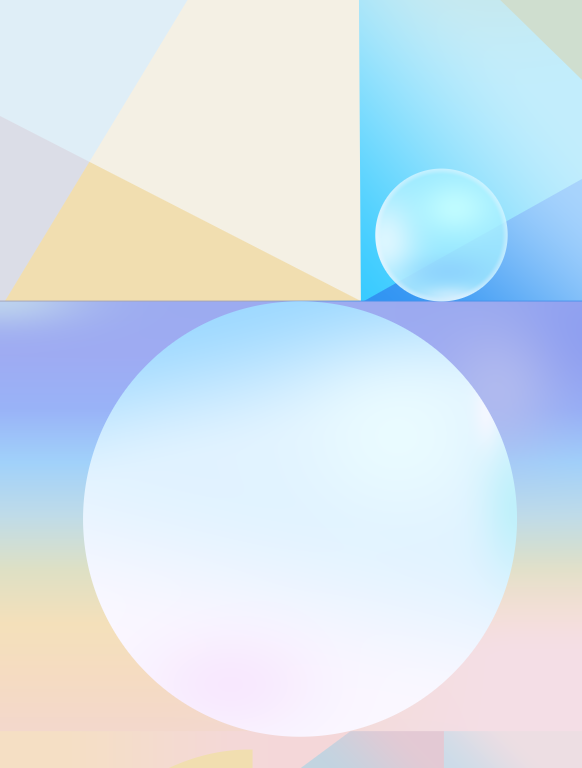
Write a Shadertoy shader that draws this background.

```glsl
// Pastel backdrop: angled paper planes above a soft sunset gradient with two glassy spheres.

// Layout, in canvas heights (the canvas is WIDTH wide and 1 high)
const float WIDTH = 0.7604;
const float HORIZON = 0.608;
const float FLOOR_TOP = 0.048;
const vec2 FOLD = vec2(0.4715, HORIZON);
const vec2 BIG_CENTER = vec2(0.392, 0.3242);
const float BIG_RADIUS = 0.2835;
const vec2 SMALL_CENTER = vec2(0.5768, 0.694);
const float SMALL_RADIUS = 0.0865;

// Paper planes
const vec3 ICE = vec3(0.875, 0.932, 0.968);
const vec3 CREAM = vec3(0.957, 0.941, 0.894);
const vec3 GREY = vec3(0.86, 0.867, 0.905);
const vec3 SAND = vec3(0.945, 0.872, 0.69);
const vec3 CYAN = vec3(0.20, 0.79, 1.0);
const vec3 PALE_CYAN = vec3(0.76, 0.93, 0.99);
const vec3 AZURE = vec3(0.19, 0.58, 0.95);
const vec3 PALE_AZURE = vec3(0.66, 0.83, 0.99);
const vec3 SAGE = vec3(0.81, 0.87, 0.81);

// Sunset and glass
const vec3 LAVENDER = vec3(0.71, 0.74, 0.93);
const vec3 ROSE = vec3(0.955, 0.87, 0.90);
const vec3 SKY = vec3(0.62, 0.85, 1.0);
const vec3 GLASS = vec3(0.88, 0.95, 1.0);
const vec3 PEARL = vec3(0.98, 0.97, 1.0);
const vec3 AQUA = vec3(0.72, 0.94, 0.98);
const vec3 BLUSH = vec3(0.97, 0.90, 0.995);
const int STOPS = 9;
const vec3 SUNSET[STOPS] = vec3[STOPS](
    vec3(0.61, 0.67, 0.94), vec3(0.62, 0.67, 0.95), vec3(0.60, 0.70, 0.97),
    vec3(0.63, 0.82, 0.98), vec3(0.75, 0.86, 0.91), vec3(0.87, 0.88, 0.77),
    vec3(0.957, 0.88, 0.73), vec3(0.96, 0.86, 0.76), vec3(0.953, 0.845, 0.80));

// Antialiased coverage of a signed distance, positive inside
float cover(float d) { return clamp(d * iResolution.y + 0.5, 0.0, 1.0); }

// Coverage of the half plane to the left of the line a -> b
float leftOf(vec2 p, vec2 a, vec2 b) {
    vec2 d = normalize(b - a);
    return cover(dot(p - a, vec2(-d.y, d.x)));
}

// Soft elliptical spot
float glow(vec2 p, vec2 center, vec2 size) {
    vec2 q = (p - center) / size;
    return exp(-dot(q, q));
}

vec3 paperPlanes(vec2 p) {
    float slope = leftOf(p, vec2(0.0065, HORIZON), vec2(0.245, 1.0));
    float above = leftOf(p, vec2(0.0, 0.849), FOLD);
    vec3 left = mix(mix(SAND, GREY, slope), mix(CREAM, ICE, slope), above);

    vec2 q = p - FOLD;
    vec3 right = mix(CYAN, PALE_CYAN, smoothstep(-0.05, 0.42, q.x * 0.9 + q.y * 0.75));
    right = mix(right, SAGE, 0.35 * glow(p, vec2(0.65, 1.04), vec2(0.17, 0.09)));
    vec3 blue = mix(AZURE, PALE_AZURE, smoothstep(0.0, 0.42, q.x * 0.9 + q.y));
    right = mix(blue, right, leftOf(p, FOLD + vec2(0.004, 0.0), vec2(WIDTH, 0.767)));
    right = mix(right, SAGE, leftOf(p, vec2(0.6536, 1.0), vec2(WIDTH, 0.896)));
    return mix(right, left, leftOf(p, FOLD, vec2(0.469, 1.0)));
}

vec3 sunset(vec2 p) {
    float t = clamp((HORIZON - p.y) / (HORIZON - FLOOR_TOP), 0.0, 1.0) * float(STOPS - 1);
    int i = min(int(t), STOPS - 2);
    vec3 col = mix(SUNSET[i], SUNSET[i + 1], t - float(i));
    col = mix(col, ROSE, smoothstep(0.2, 0.68, p.x) * smoothstep(0.30, 0.14, p.y));
    col = mix(col, vec3(0.77, 0.86, 0.93), 0.8 * glow(p, vec2(0.0, 0.61), vec2(0.11, 0.035)));
    col = mix(col, vec3(0.54, 0.61, 0.94), 0.8 * glow(p, vec2(0.76, 0.56), vec2(0.14, 0.09)));
    return mix(col, LAVENDER, 0.8 * glow(p, vec2(0.65, 0.49), vec2(0.075, 0.09)));
}

// Strip of folded shapes along the lower border
vec3 floorStrip(vec2 p) {
    vec3 col = mix(vec3(0.96, 0.875, 0.77), vec3(0.955, 0.845, 0.85), smoothstep(0.05, 0.36, p.x));
    float hill = 0.024 - 2.2 * pow(max(0.325 - p.x, 0.0), 2.0);
    col = mix(col, SAND, cover(hill - p.y) * cover(0.33 - p.x));
    vec3 facet = mix(vec3(0.76, 0.83, 0.88), vec3(0.89, 0.79, 0.83),
                     smoothstep(0.42, 0.58, p.x + p.y));
    col = mix(facet, col, leftOf(p, vec2(0.393, 0.0), vec2(0.458, FLOOR_TOP)));
    vec3 veil = mix(vec3(0.80, 0.86, 0.91), vec3(0.93, 0.87, 0.89),
                    smoothstep(0.58, 0.72, p.x + p.y));
    return mix(col, veil, cover(p.x - 0.58));
}

// Sphere shading takes q, the offset from the center in radii
vec3 bigSphere(vec2 q) {
    vec3 col = mix(PEARL, GLASS, smoothstep(-0.75, 0.1, q.y + 0.25 * q.x));
    col = mix(col, SKY, smoothstep(0.35, 1.08, q.y - 0.22 * q.x));
    col = mix(col, vec3(0.92, 0.99, 1.0), 0.85 * glow(q, vec2(0.45, 0.38), vec2(0.4, 0.35)));
    col = mix(col, AQUA, 0.8 * glow(q, vec2(1.0, 0.06), vec2(0.16, 0.32)));
    col = mix(col, BLUSH, 0.85 * glow(q, vec2(-0.32, -0.76), vec2(0.4, 0.25)));
    return mix(col, PEARL, 0.75 * glow(q, vec2(0.86, 0.5), vec2(0.06, 0.16)));
}

vec3 smallSphere(vec2 q, vec3 behind) {
    vec3 col = mix(vec3(0.64, 0.93, 1.0), behind, 0.2);
    col = mix(col, vec3(0.89, 0.97, 1.0), 0.9 * glow(q, vec2(-0.85, -0.1), vec2(0.5, 0.65)));
    col = mix(col, vec3(0.78, 1.0, 1.0), 0.8 * glow(q, vec2(0.2, 0.4), vec2(0.55, 0.4)));
    col = mix(col, vec3(0.55, 0.81, 0.99), 0.65 * glow(q, vec2(0.1, -0.55), vec2(0.6, 0.22)));
    col = mix(col, PEARL, 0.5 * glow(q, vec2(0.15, -0.92), vec2(0.5, 0.15)));
    return mix(col, PEARL, 0.4 * smoothstep(0.9, 1.0, length(q)));
}

void mainImage(out vec4 fragColor, in vec2 fragCoord) {
    vec2 p = fragCoord / iResolution.xy * vec2(WIDTH, 1.0);

    // Backdrop layers
    vec3 col = mix(sunset(p), floorStrip(p), cover(FLOOR_TOP - p.y));
    col = mix(col, paperPlanes(p), cover(p.y - HORIZON));
    vec3 seam = mix(vec3(0.62, 0.62, 0.70), vec3(0.27, 0.56, 0.92), smoothstep(0.3, 0.5, p.x));
    col = mix(col, seam, 0.8 * cover(0.0007 - abs(p.y - HORIZON)));

    // Spheres
    vec2 big = p - BIG_CENTER, small = p - SMALL_CENTER;
    col = mix(col, bigSphere(big / BIG_RADIUS), cover(BIG_RADIUS - length(big)));
    col = mix(col, smallSphere(small / SMALL_RADIUS, col), cover(SMALL_RADIUS - length(small)));
    fragColor = vec4(col, 1.0);
}
```
